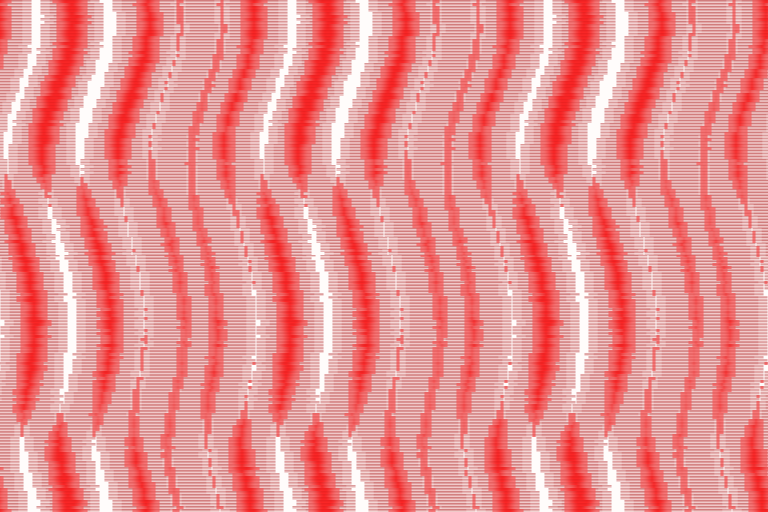
A WebGL 2 fragment shader for this pattern:

```glsl
#version 300 es
precision highp float;
uniform vec2 u_resolution;
out vec4 outColor;

const float TAU = 6.2831853;
const float REPEATS = 3.0;
const float ROWS = 171.0;
const float BARS = 7.0;
const float BAR_HALF = 0.092;
const float STEP_COUNT = 64.0;

const vec3 PAPER = vec3(1.0, 0.99, 0.985);
const vec3 PALE_FILL = vec3(0.94, 0.79, 0.79);
const vec3 PALE_LINE = vec3(0.82, 0.49, 0.49);
const vec3 SALMON_FILL = vec3(0.96, 0.47, 0.47);
const vec3 SALMON_LINE = vec3(0.91, 0.38, 0.38);
const vec3 RED_FILL = vec3(0.98, 0.15, 0.15);
const vec3 RED_LINE = vec3(0.93, 0.13, 0.13);

float hash(vec2 p) {
    vec3 q = fract(vec3(p.xyx) * 0.1031);
    q += dot(q, q.yzx + 33.33);
    return fract((q.x + q.y) * q.z);
}

// Sideways drift of all bars, periodic in the angle
float drift(float a) {
    return 0.307 + 0.013 * cos(a) - 0.033 * sin(a)
         + 0.021 * cos(2.0 * a) + 0.032 * sin(2.0 * a)
         + 0.004 * cos(3.0 * a) + 0.007 * sin(3.0 * a);
}

// Signed strength that pulls neighbouring bars into pairs
float pairing(float a) {
    float s = 3.0 * (cos(a - 3.74) - 0.1);
    return 0.045 * s / sqrt(1.0 + s * s) - 0.006;
}

float barCentre(float bar, float row, float a) {
    float phase = -0.23 + 0.23 * sin(a);
    float c = drift(a) + bar / BARS + pairing(a) * cos(TAU * 3.0 * bar / BARS + phase);
    float jitter = (hash(vec2(row, bar + 5.0)) - 0.5) * 0.009;
    return floor((c + jitter) * STEP_COUNT + hash(vec2(bar, 2.0))) / STEP_COUNT;
}

// Depths inside the two bars that cover x most deeply
vec2 barDepths(float x, float row, float a) {
    vec2 best = vec2(-1.0);
    for (float bar = 0.0; bar < BARS; bar++) {
        float away = abs(fract(x - barCentre(bar, row, a) + 0.5) - 0.5);
        float depth = BAR_HALF - away;
        best = depth > best.x ? vec2(depth, best.x) : vec2(best.x, max(best.y, depth));
    }
    return best;
}

// Area of the upper half-row lines below t, used for box filtering
float lineArea(float t) {
    return floor(t) * 0.5 + max(fract(t) - 0.5, 0.0);
}

float lineCoverage(float t, float size) {
    return (lineArea(t + 0.5 * size) - lineArea(t - 0.5 * size)) / size;
}

float edge(float depth, float size) {
    return clamp(depth / size + 0.5, 0.0, 1.0);
}

void main() {
    vec2 uv = gl_FragCoord.xy / u_resolution;
    float x = uv.x * REPEATS;
    float t = uv.y * ROWS;
    float row = floor(t);
    float angle = TAU * (1.0 - (row + 0.5) / ROWS);
    float pixel = REPEATS / u_resolution.x;

    vec2 depth = barDepths(x, row, angle);
    float line = lineCoverage(t, ROWS / u_resolution.y);

    // One bar: pale ink, lighter along its rim
    vec3 pale = mix(PALE_FILL, PALE_LINE, line);
    pale = mix(mix(pale, PAPER, 0.22), pale, edge(depth.x - 0.036, pixel));

    // Two bars: salmon ink that deepens to red
    vec3 salmon = mix(SALMON_FILL, SALMON_LINE, line);
    vec3 red = mix(RED_FILL, RED_LINE, line);
    float grain = (hash(vec2(row, 9.0)) - 0.5) * 0.012;
    vec3 overlap = mix(salmon, red, smoothstep(0.008, 0.058, depth.y + grain));

    vec3 color = mix(PAPER, pale, edge(depth.x, pixel));
    color = mix(color, overlap, edge(depth.y, pixel));
    outColor = vec4(color, 1.0);
}
```
